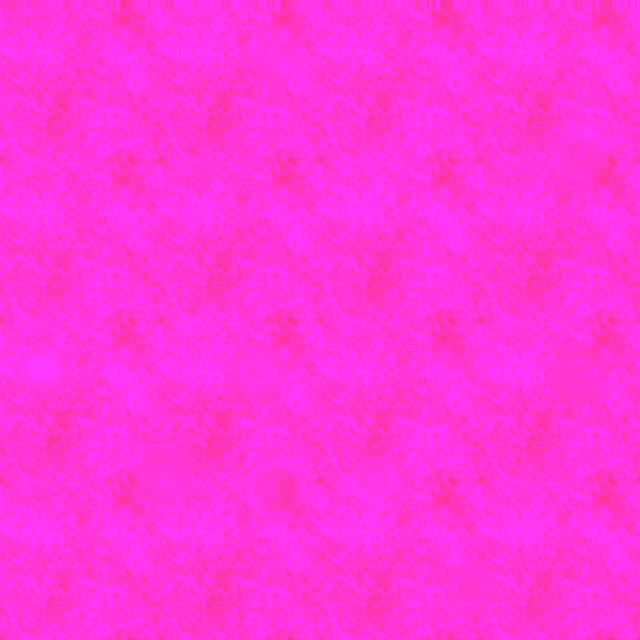
Write a WebGL 2 fragment shader that draws this texture.

```glsl
#version 300 es
precision highp float;
// A mottled magenta surface: one tile of soft stains, fibres and grain, repeated
// four by four. Periodic noise keeps the tile seamless; canvas-wide wear and a
// few smeared patches with stepped contour stripes make the repeats differ.

uniform vec2 u_resolution;
out vec4 outColor;

#define REPEATS 4.0
#define BASE_TONE 0.865
#define GRAIN 1.3
#define STAIN 0.17
#define GLOW 0.13
#define VEIN 0.09
#define WEAR 0.06
#define PATCH_CELLS 6.0
#define PATCH_CHANCE 0.24
#define STRIPES 140.0
#define TOP_EDGE 0.985

const vec3 STAIN_RED = vec3(1.0, 0.20, 0.50);
const vec3 BRIGHT_MAGENTA = vec3(1.0, 0.22, 1.0);

float hash(vec2 p) {
  uvec2 u = uvec2(ivec2(p)) * uvec2(1597334677u, 3812015801u);
  uint h = (u.x ^ u.y) * 1597334677u;
  h = (h ^ (h >> 15)) * 2246822519u;
  return float((h ^ (h >> 13)) >> 8) / 16777216.0;
}

// Value noise that wraps after a whole number of cells.
float noise(vec2 p, vec2 period) {
  vec2 i = floor(p), f = fract(p);
  f = f * f * (3.0 - 2.0 * f);
  vec2 a = mod(i, period), b = mod(i + 1.0, period);
  return mix(mix(hash(a), hash(vec2(b.x, a.y)), f.x),
             mix(hash(vec2(a.x, b.y)), hash(b), f.x), f.y);
}

float tiledNoise(vec2 t, float cells) {
  return noise(t * cells, vec2(cells));
}

// Soft ellipse, wrapped around the tile and turned to a given angle.
float blob(vec2 t, vec2 center, vec2 radius, float angle) {
  vec2 d = fract(t - center + 0.5) - 0.5;
  float c = cos(angle), s = sin(angle);
  d = vec2(c * d.x + s * d.y, c * d.y - s * d.x) / radius;
  return exp(-dot(d, d));
}

// Broad light and dark areas of one tile, y pointing down.
float stains(vec2 t) {
  vec2 warp = vec2(tiledNoise(t, 11.0), tiledNoise(t + 0.37, 13.0)) - 0.5;
  t += 0.09 * warp;
  float dark = blob(t, vec2(0.79, 0.11), vec2(0.09, 0.13), -0.3)
             + blob(t, vec2(0.36, 0.70), vec2(0.10, 0.17), 0.1)
             + 0.6 * blob(t, vec2(0.98, 0.33), vec2(0.17, 0.035), 0.67)
             + 0.35 * blob(t, vec2(0.05, 0.62), vec2(0.16, 0.20), 0.7);
  float light = blob(t, vec2(0.25, 0.30), vec2(0.17, 0.13), 0.0)
              + 0.7 * blob(t, vec2(0.67, 0.77), vec2(0.11, 0.13), 0.0)
              + 0.7 * blob(t, vec2(0.80, 0.40), vec2(0.16, 0.09), 0.5)
              + 0.5 * blob(t, vec2(0.10, 0.02), vec2(0.13, 0.08), 0.0);
  return GLOW * light - STAIN * dark;
}

// Octaves of grain, diagonal fibres and thin dark veins.
float grain(vec2 t) {
  float sum = 0.0, cells = 8.0, weight = 0.075;
  for (int i = 0; i < 5; i++) {
    sum += weight * (tiledNoise(t, cells) - 0.5);
    cells *= 2.0;
    weight *= 1.17;
  }
  vec2 diagonal = vec2(t.x + t.y, t.y - t.x);
  vec2 fibre = vec2(16.0, 56.0);
  sum += 0.10 * (noise(diagonal * fibre, fibre) - 0.5);
  float ridge = abs(tiledNoise(t + 0.02 * tiledNoise(t, 40.0), 22.0) - 0.5);
  float vein = 1.0 - smoothstep(0.0, 0.07, ridge);
  return GRAIN * sum - VEIN * vein * tiledNoise(t, 30.0);
}

// Scattered octagonal smears: x is coverage, y is the stripe tone.
vec2 smear(vec2 p) {
  vec2 cell = floor(p * PATCH_CELLS);
  vec2 jitter = vec2(hash(cell + 31.0), hash(cell + 57.0)) - 0.5;
  vec2 d = (p * PATCH_CELLS - cell - 0.5 - 0.2 * jitter) / PATCH_CELLS;
  vec2 a = abs(d);
  float octagon = max(max(a.x, a.y), 0.7071 * (a.x + a.y));
  float radius = mix(0.034, 0.05, hash(cell + 83.0));
  float edge = octagon + 0.022 * (noise(p * 45.0, vec2(45.0)) - 0.5);
  float present = step(hash(cell + 11.0), PATCH_CHANCE);
  float cover = present * (1.0 - smoothstep(radius - 0.003, radius, edge));
  float stripe = noise(vec2(octagon * STRIPES, hash(cell) * 40.0), vec2(64.0));
  return vec2(cover, 0.15 * (stripe - 0.5));
}

void main() {
  vec2 uv = gl_FragCoord.xy / u_resolution;
  // Clamping the height pulls the top border into vertical streaks.
  float fray = 0.006 * noise(vec2(uv.x * 40.0, 3.0), vec2(40.0));
  vec2 p = vec2(uv.x, 1.0 - min(uv.y, TOP_EDGE + fray));
  vec2 tile = fract(p * REPEATS);

  vec2 patchTone = smear(p);
  float detail = mix(grain(tile), patchTone.y, patchTone.x);
  float wear = noise(p * 10.0, vec2(16.0)) + noise(p * 90.0, vec2(128.0)) - 1.0;
  float tone = BASE_TONE + stains(tile) + detail + WEAR * wear;

  float blend = clamp((tone - STAIN_RED.b) / (BRIGHT_MAGENTA.b - STAIN_RED.b), 0.0, 1.0);
  outColor = vec4(mix(STAIN_RED, BRIGHT_MAGENTA, blend), 1.0);
}
```
